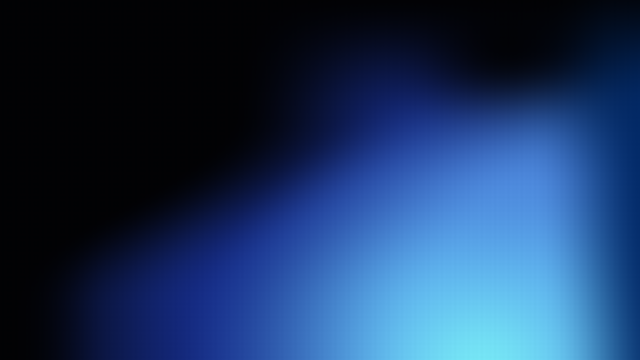
Write a WebGL 1 fragment shader that draws this background.

```glsl
precision highp float;

uniform vec2 u_resolution;

// Soft elliptical glow, 1 at its centre
float glow(vec2 p, vec2 centre, vec2 radius) {
  vec2 d = (p - centre) / radius;
  return exp(-dot(d, d));
}

// Falls smoothly from 1 to 0 between two limits
float fadeOut(float start, float end, float x) {
  return 1.0 - smoothstep(start, end, x);
}

// Faint upright weave from layered sines, about -1 to 1
float weave(vec2 p) {
  vec2 fine = sin(p * 510.0 + 0.7);
  vec2 coarse = sin(p * 340.0 + 1.9);
  return 0.35 * (fine.x + coarse.x) + 0.2 * (fine.y + coarse.y);
}

void main() {
  // Canvas height is one unit
  vec2 p = gl_FragCoord.xy / u_resolution.y;

  // Deep blue body: curved left side, faded top, dark pocket at upper right
  float bodyEdge = 0.30 + 0.63 * smoothstep(0.14, 0.68, p.y);
  float softness = 0.36 - 0.1 * p.y;
  float body = smoothstep(-softness, softness, p.x - bodyEdge);
  body *= smoothstep(0.0, 0.3, p.x);
  float topLift = 0.06 * smoothstep(1.5, 1.7, p.x);
  body *= fadeOut(0.64, 1.02, p.y - topLift);
  body *= 1.0 - 0.94 * glow(p, vec2(1.41, 0.87), vec2(0.24, 0.2));

  vec3 royalBlue = vec3(0.085, 0.175, 0.54);
  vec3 oceanBlue = vec3(0.01, 0.165, 0.41);
  vec3 bodyColor = mix(royalBlue, oceanBlue, smoothstep(1.3, 1.68, p.x));
  vec3 color = mix(vec3(0.006, 0.007, 0.015), bodyColor, body);

  // Pale blue sweep rising to the right
  float sweepEdge = 0.83 + 1.03 * p.y * p.y;
  float sweep = smoothstep(-0.36, 0.36, p.x - sweepEdge);
  sweep *= fadeOut(0.47, 0.87, p.y);
  sweep *= fadeOut(1.5, 1.83, p.x + 0.06 * p.y);
  vec3 sweepColor = mix(vec3(0.36, 0.68, 0.93), vec3(0.30, 0.53, 0.86),
                        smoothstep(0.15, 0.55, p.y));
  color = mix(color, sweepColor, sweep);

  // Cyan light at the lower edge
  float cyan = glow(p, vec2(1.34, -0.03), vec2(0.25, 0.22));
  color = mix(color, vec3(0.46, 0.90, 0.96), cyan);

  // Fine texture, weaker in the dark
  color += weave(p) * (0.001 + 0.006 * color.b);

  gl_FragColor = vec4(color, 1.0);
}
```
